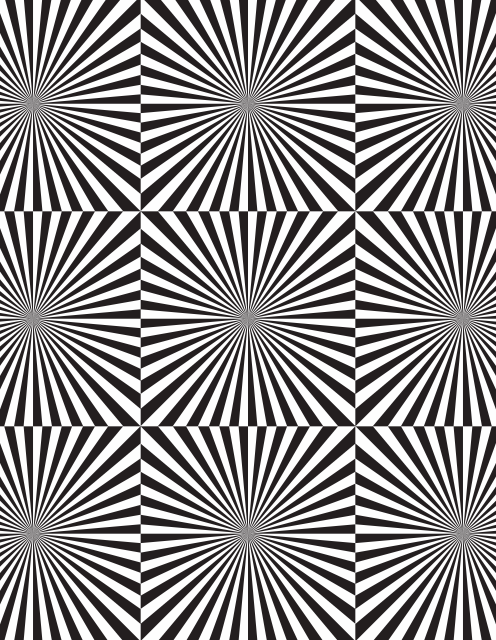
This pattern is drawn by a WebGL 1 fragment shader. Its source:

```glsl
precision highp float;
// Square tiles of black and white sunburst rays, each meeting its neighbours at a hard seam.

uniform vec2 u_resolution;

#define TILE_SIZE 0.3359             // tile side, in canvas heights
#define BURST_CENTER vec2(0.5, 0.502) // one burst centre, as a share of the canvas
#define RAY_COUNT 36.0               // black rays per burst
#define INK vec3(0.137, 0.118, 0.122)
#define PAPER vec3(0.995)
#define SUBSAMPLES 3                 // per axis, smooths the tile seams

const float TAU = 6.2831853;

// Running integral of a wave that is 1 on the first half of each period
float inkIntegral(float phase) {
  return 0.5 * floor(phase) + min(fract(phase), 0.5);
}

// Ray coverage at a point, box-filtered over its footprint; fades to grey at the hub
float rayCoverage(vec2 fromHub, float footprint) {
  float radius = max(length(fromHub), footprint * 0.1);
  float angle = atan(fromHub.y, fromHub.x + 1e-6);
  float phase = RAY_COUNT * angle / TAU;
  float width = RAY_COUNT * footprint / (TAU * radius);
  return (inkIntegral(phase + 0.5 * width) - inkIntegral(phase - 0.5 * width)) / width;
}

// Offset from the hub of the tile that holds the point
vec2 tileOffset(vec2 point) {
  return (fract(point / TILE_SIZE + 0.5) - 0.5) * TILE_SIZE;
}

void main() {
  float pixel = 1.0 / u_resolution.y;
  float samplesPerAxis = float(SUBSAMPLES);
  vec2 hub = BURST_CENTER * u_resolution;

  // Average a small grid of filtered samples inside the pixel
  float ink = 0.0;
  for (int i = 0; i < SUBSAMPLES; i++) {
    for (int j = 0; j < SUBSAMPLES; j++) {
      vec2 jitter = (vec2(float(i), float(j)) + 0.5) / samplesPerAxis - 0.5;
      vec2 point = (gl_FragCoord.xy + jitter - hub) * pixel;
      ink += rayCoverage(tileOffset(point), pixel / samplesPerAxis);
    }
  }
  ink /= samplesPerAxis * samplesPerAxis;

  gl_FragColor = vec4(mix(PAPER, INK, ink), 1.0);
}
```
